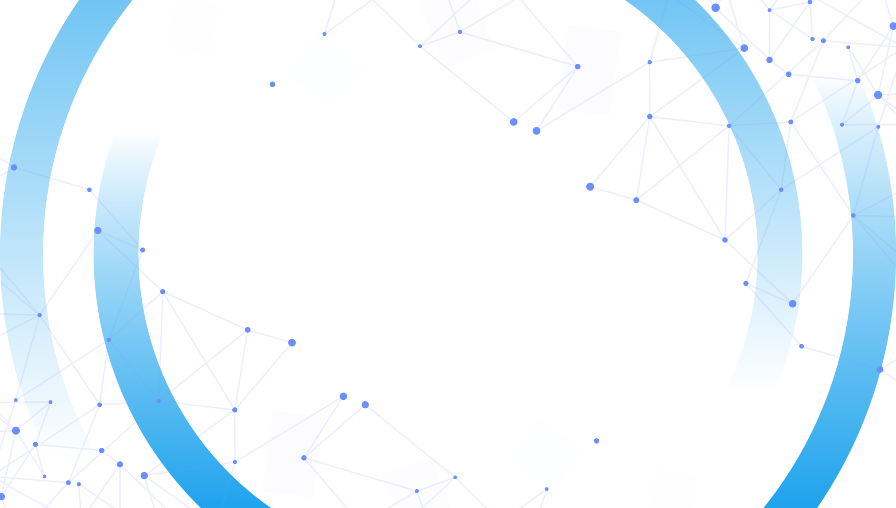
Reproduce this background procedurally as a Shadertoy shader.

```glsl
// Two concentric blue rings fading along their height on white, overlaid by
// faint shards and a web of linked dots filling two opposite corners.
// Rings are distance bands; the web is a jittered cell grid, turned half round.

#define OUTER_RING vec2(0.904, 1.000)  // inner and outer radius, half widths
#define INNER_RING vec2(0.691, 0.791)
#define WIDE_CELL 0.175
#define DENSE_CELL 0.105
#define LINE_ALPHA 0.17
#define LINK_CHANCE 0.62
#define SHARD_ALPHA 0.018

const vec3 RING_BLUE = vec3(0.12, 0.64, 0.93);
const vec3 DOT_BLUE = vec3(0.42, 0.56, 1.00);
const vec3 LINE_LILAC = vec3(0.52, 0.58, 0.98);

float pixelSize;

vec2 hash2(vec2 c) {
    return fract(sin(vec2(dot(c, vec2(127.1, 311.7)),
                          dot(c, vec2(269.5, 183.3)))) * 43758.5);
}

float fillMask(float d) {
    return 1.0 - smoothstep(-0.5 * pixelSize, 0.5 * pixelSize, d);
}

float segmentDistance(vec2 p, vec2 a, vec2 b) {
    vec2 along = b - a;
    float t = clamp(dot(p - a, along) / dot(along, along), 0.0, 1.0);
    return length(p - a - along * t);
}

// Half ring on one side, fading linearly from fullY to clearY
float arc(vec2 p, vec2 radii, float side, float clearY, float fullY) {
    float band = abs(length(p) - 0.5 * (radii.x + radii.y))
               - 0.5 * (radii.y - radii.x);
    float fade = clamp((p.y - clearY) / (fullY - clearY), 0.0, 1.0);
    return fillMask(band) * step(0.0, side * p.x) * fade;
}

vec2 nodeAt(vec2 cell, float size) {
    return (cell + 0.12 + 0.76 * hash2(cell + size)) * size;
}

// Wide nodes border the empty middle; dense ones crowd the corner
bool nodeExists(vec2 n, bool dense) {
    if (dense) return n.x + n.y > 1.14;
    return n.x > -0.4 && n.y > 0.31 - 0.85 * max(n.x - 0.1, 0.0);
}

// Returns dot coverage in x and link coverage in y
vec2 network(vec2 p, float size, bool dense) {
    vec2 home = floor(p / size);
    vec2 cover = vec2(0.0);
    for (int j = -1; j <= 1; j++)
    for (int i = -1; i <= 1; i++) {
        vec2 cell = home + vec2(i, j);
        vec2 node = nodeAt(cell, size);
        if (!nodeExists(node, dense)) continue;
        float pick = hash2(cell + 17.0).x;
        float radius = mix(0.0042, 0.0096, pick * pick);
        cover.x = max(cover.x, fillMask(length(p - node) - radius));

        // Links to the right, upper and both diagonal neighbours
        for (int k = 0; k < 4; k++) {
            vec2 stepTo = k < 3 ? vec2(k - 1, 1) : vec2(1, 0);
            vec2 other = nodeAt(cell + stepTo, size);
            float chance = hash2(cell * 1.7 + float(k) * 5.3).y;
            if (chance > LINK_CHANCE || !nodeExists(other, dense)) continue;
            float d = segmentDistance(p, node, other);
            cover.y = max(cover.y, 1.0 - smoothstep(0.0, 0.001 + pixelSize, d));
        }
    }
    return cover;
}

// Pale tilted rectangles along the upper edge
float shards(vec2 p) {
    float total = 0.0;
    for (int i = 0; i < 4; i++) {
        float n = float(i);
        vec2 q = p - vec2(-0.57 + 0.295 * n, 0.46 + 0.05 * cos(3.14 * n));
        float angle = 0.2 + 0.5 * n;
        q = mat2(cos(angle), sin(angle), -sin(angle), cos(angle)) * q;
        vec2 edge = abs(q) - vec2(0.05 + 0.015 * n, 0.06);
        total += fillMask(max(edge.x, edge.y)) * (0.4 + 0.3 * n);
    }
    return total;
}

void mainImage(out vec4 fragColor, in vec2 fragCoord) {
    pixelSize = 2.0 / iResolution.x;
    vec2 p = (fragCoord - 0.5 * iResolution.xy) * pixelSize;
    vec2 turned = -1.043 * (p + vec2(0.044, 0.054));
    vec3 color = vec3(1.0);

    // Shards
    color = mix(color, LINE_LILAC, SHARD_ALPHA * (shards(p) + shards(turned)));

    // Rings: pale arcs hang from the top, strong arcs rise from the bottom
    float pale = arc(p, OUTER_RING, -1.0, -0.46, 0.567)
               + arc(p, INNER_RING, 1.0, -0.31, 0.567);
    float strong = arc(p, OUTER_RING, 1.0, 0.40, -0.567)
                 + arc(p, INNER_RING, -1.0, 0.27, -0.567);
    color = mix(color, RING_BLUE, 0.63 * pale + pow(strong, 0.85));

    // Dots and links in both corners
    vec2 web = max(network(p, WIDE_CELL, false), network(turned, WIDE_CELL, false));
    web = max(web, network(p, DENSE_CELL, true));
    web = max(web, network(turned, DENSE_CELL, true));
    color = mix(color, LINE_LILAC, LINE_ALPHA * web.y);
    color = mix(color, DOT_BLUE, web.x);

    fragColor = vec4(color, 1.0);
}
```
